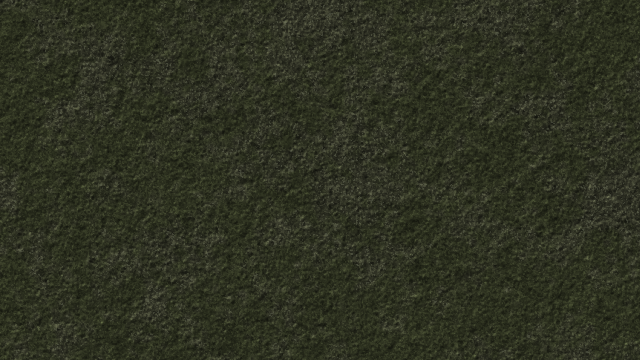
Write a WebGL 1 fragment shader that draws this texture.

```glsl
precision highp float;
uniform vec2 u_resolution;

#define MOSS_COLOR vec3(0.175, 0.191, 0.122)
#define STONE_COLOR vec3(0.186, 0.192, 0.143)
#define SPECK_COLOR vec3(0.320, 0.335, 0.275)
#define LIGHT_DIR vec2(-0.35, 0.55)
#define GRAIN_SCALE 235.0
#define CRUMB_SCALE 120.0
#define CLUMP_SCALE 46.0
#define PATCH_SCALE 4.5
#define CONTRAST 0.19
#define SPECK_AMOUNT 0.5

vec3 hash3(vec2 cell) {
  vec3 q = fract(cell.xyx * vec3(0.1031, 0.1030, 0.0973));
  q += dot(q, q.yxz + 33.33);
  return fract((q.xxy + q.yzz) * q.zyx);
}

// Cellular noise: soft blobs of random sign, about unit deviation
float blobs(vec2 p) {
  vec2 cell = floor(p);
  float sum = 0.0;
  for (int y = -1; y <= 1; y++) {
    for (int x = -1; x <= 1; x++) {
      vec2 neighbor = cell + vec2(float(x), float(y));
      vec3 rnd = hash3(neighbor + 57.0);
      vec2 d = p - neighbor - rnd.xy;
      float falloff = max(0.0, 1.0 - dot(d, d));
      sum += (rnd.z * 2.0 - 1.0) * falloff * falloff * falloff;
    }
  }
  return sum * 2.6;
}

// Flat grains: x = random tone with a thin blend at the rim, y = distance to centre
vec2 grains(vec2 p) {
  vec2 cell = floor(p);
  vec2 nearest = vec2(9.0, 0.0);
  vec2 second = nearest;
  for (int y = -1; y <= 1; y++) {
    for (int x = -1; x <= 1; x++) {
      vec2 neighbor = cell + vec2(float(x), float(y));
      vec3 rnd = hash3(neighbor + 113.0);
      vec2 candidate = vec2(distance(p, neighbor + rnd.xy), rnd.z);
      if (candidate.x < nearest.x) {
        second = nearest;
        nearest = candidate;
      } else if (candidate.x < second.x) {
        second = candidate;
      }
    }
  }
  float inside = smoothstep(0.0, 0.15, second.x - nearest.x);
  float rim = 0.5 * (nearest.y + second.y);
  return vec2(mix(rim, nearest.y, inside), nearest.x);
}

// Slope of the blobs towards the light
float relief(vec2 p) {
  return blobs(p) - blobs(p + LIGHT_DIR);
}

void main() {
  vec2 p = gl_FragCoord.xy / u_resolution.y;

  // Broad patches of moss and bare stony soil
  float broad = blobs(p * PATCH_SCALE);
  float ragged = blobs(p * PATCH_SCALE * 2.7 + 19.0);
  float clump = blobs(p * CLUMP_SCALE + 41.0);
  float stony = smoothstep(-1.5, 2.5, 0.75 * broad + 0.8 * ragged + 0.8 * clump);

  // Crisp grains over lit crumbs and clumps, with dark crevices
  vec2 grain = grains(p * GRAIN_SCALE);
  float crevice = smoothstep(0.7, 1.7, -blobs(p * CRUMB_SCALE * 0.6 + 3.0));
  float tone = 2.5 * (grain.x - 0.5)
             - 0.8 * (grain.y - 0.43)
             + 0.60 * relief(p * CRUMB_SCALE + 7.0)
             + 0.34 * relief(p * CLUMP_SCALE + 13.0)
             + 0.16 * ragged + 0.14 * clump
             - 1.2 * crevice + 0.1;
  tone *= mix(0.92, 1.15, stony);

  // Soil colour, shaded, with pale specks in the stony patches
  vec3 color = mix(MOSS_COLOR, STONE_COLOR, stony) * exp(CONTRAST * tone);
  float speck = smoothstep(0.88, 0.97, grain.x) * smoothstep(0.3, 0.8, stony);
  color = mix(color, SPECK_COLOR, SPECK_AMOUNT * speck);

  gl_FragColor = vec4(color, 1.0);
}
```
